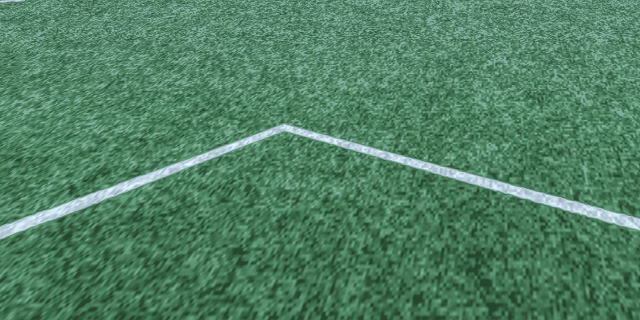
Reproduce this texture procedurally as a WebGL 1 fragment shader.

```glsl
precision highp float;
// Artificial turf in perspective, with the corner of two painted white field lines.

uniform vec2 u_resolution;

#define HORIZON 1.7
#define BLADE_DENSITY vec2(165.0, 210.0)
#define BLADE_LEAN 0.45
#define BLADE_CONTRAST 0.95
#define TUFT_CONTRAST 0.50
#define PATCH_CONTRAST 0.34
#define CORNER vec2(0.888, 0.602)
#define LEFT_END vec2(-0.1, 0.234)
#define RIGHT_END vec2(2.1, 0.270)
#define LINE_NEAR 0.0185
#define LINE_FAR 0.0105
#define LINE_FRAY 0.011

float hash(vec2 p) {
  vec3 q = fract(vec3(p.xyx) * 0.1031);
  q += dot(q, q.yzx + 33.33);
  return fract((q.x + q.y) * q.z);
}

float noise(vec2 p) {
  vec2 i = floor(p);
  vec2 f = fract(p);
  f = f * f * (3.0 - 2.0 * f);
  float low = mix(hash(i), hash(i + vec2(1.0, 0.0)), f.x);
  float high = mix(hash(i + vec2(0.0, 1.0)), hash(i + vec2(1.0, 1.0)), f.x);
  return mix(low, high, f.y);
}

float patches(vec2 p) {
  float sum = 0.0;
  float weight = 0.5;
  for (int i = 0; i < 4; i++) {
    sum += weight * noise(p);
    p = p * 2.03 + vec2(17.3, 9.1);
    weight *= 0.5;
  }
  return sum / 0.9375;
}

float segmentDistance(vec2 p, vec2 a, vec2 b) {
  vec2 ab = b - a;
  float along = clamp(dot(p - a, ab) / dot(ab, ab), 0.0, 1.0);
  return length(p - a - ab * along);
}

// Four green tones from shadow to lit blade tips
vec3 turfColor(float tone) {
  float t = clamp(tone, 0.0, 1.15) * 3.0;
  vec3 color = mix(vec3(0.14, 0.27, 0.18), vec3(0.22, 0.41, 0.28), clamp(t, 0.0, 1.0));
  color = mix(color, vec3(0.30, 0.51, 0.38), clamp(t - 1.0, 0.0, 1.0));
  color = mix(color, vec3(0.40, 0.62, 0.49), clamp(t - 2.0, 0.0, 1.0));
  return mix(color, vec3(0.52, 0.69, 0.63), clamp((t - 3.0) * 2.0, 0.0, 1.0));
}

void main() {
  vec2 p = gl_FragCoord.xy / u_resolution.y;
  float pixel = 1.0 / u_resolution.y;

  // Ground plane: blades shrink and flatten toward the top
  float depth = 1.0 / (HORIZON - p.y);
  vec2 ground = vec2((p.x - 1.0) * depth + 2.0, depth);
  vec2 blade = ground * BLADE_DENSITY;
  blade.x -= BLADE_LEAN * blade.y;

  float fine = noise(blade);
  float tuft = noise(blade * 0.43 + 31.7);
  float mottle = patches(ground * vec2(9.0, 22.0) + 5.0);

  // Broad light: pale far turf, deeper green in the near right
  float tone = mix(0.45, 0.77, smoothstep(-0.05, 0.95, p.y));
  tone -= 0.06 * smoothstep(0.7, 1.8, p.x) * (1.0 - smoothstep(0.15, 0.65, p.y));
  tone += BLADE_CONTRAST * (fine - 0.5);
  tone += TUFT_CONTRAST * (tuft - 0.5);
  tone += PATCH_CONTRAST * (mottle - 0.5);
  vec3 color = turfColor(tone);
  color += vec3(0.02, 0.0, 0.025) * smoothstep(0.6, 1.0, p.y);

  // Painted corner with edges broken by grass
  float halfWidth = mix(LINE_NEAR, LINE_FAR, smoothstep(0.27, 0.60, p.y));
  float edge = min(segmentDistance(p, CORNER, LEFT_END),
                   segmentDistance(p, CORNER, RIGHT_END)) - halfWidth;
  float fray = LINE_FRAY * halfWidth / LINE_NEAR;
  edge += fray * (0.6 * fine + 0.4 * tuft - 0.5);

  // Distant line clipped by the upper left corner
  float distant = segmentDistance(p, vec2(-0.1, 0.988), vec2(0.075, 1.0)) - 0.003;
  edge = min(edge, distant);

  float softness = max(pixel, 0.003);
  float paint = 1.0 - smoothstep(-softness, softness, edge);
  vec3 paintColor = vec3(0.77, 0.85, 0.91) + 0.24 * (fine - 0.5) + 0.12 * (tuft - 0.5);
  color = mix(color, paintColor, paint * 0.96);

  gl_FragColor = vec4(clamp(color, 0.0, 1.0), 1.0);
}
```
